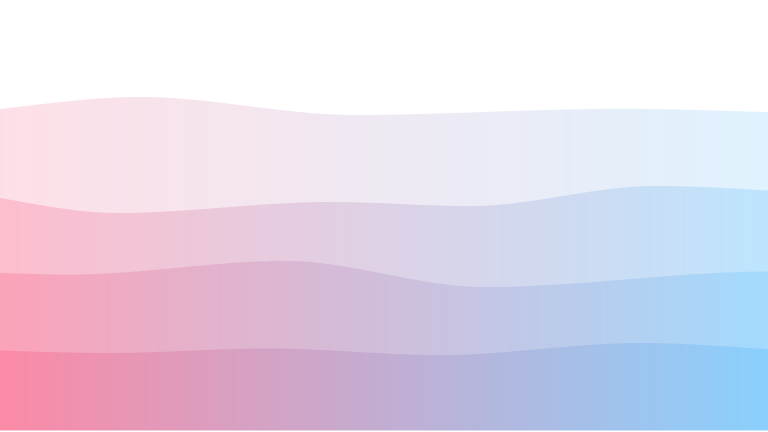
Give the GLSL for this background, as a Shadertoy shader.

```glsl
// Four stacked waves, tinted from pink on the left to blue on the right, under
// a white sky. Each crest eases between its peaks and troughs, and each lower
// wave shows the shared gradient more strongly.

const vec3 PAPER = vec3(1.0);
const vec3 PINK = vec3(0.984, 0.541, 0.651);
const vec3 BLUE = vec3(0.541, 0.816, 0.992);

// Strength of the gradient in each wave, from the back to the front
const vec4 TINT = vec4(0.27, 0.56, 0.79, 1.0);
const float BASE_MARGIN = 0.0035;

// Peaks and troughs of each crest, as fractions of the canvas
const int TURNS = 6;
const vec2 CREST_BACK[TURNS] = vec2[TURNS](
    vec2(-0.104, 0.736), vec2(0.182, 0.7755), vec2(0.462, 0.734),
    vec2(0.807, 0.748), vec2(1.172, 0.734), vec2(1.5, 0.734));
const vec2 CREST_UPPER[TURNS] = vec2[TURNS](
    vec2(-0.117, 0.565), vec2(0.154, 0.507), vec2(0.43, 0.5325),
    vec2(0.612, 0.523), vec2(0.853, 0.5695), vec2(1.172, 0.546));
const vec2 CREST_LOWER[TURNS] = vec2[TURNS](
    vec2(-0.104, 0.373), vec2(0.091, 0.3645), vec2(0.371, 0.396),
    vec2(0.6315, 0.3355), vec2(1.003, 0.3715), vec2(1.3, 0.36));
const vec2 CREST_FRONT[TURNS] = vec2[TURNS](
    vec2(-0.104, 0.192), vec2(0.143, 0.183), vec2(0.3515, 0.1935),
    vec2(0.573, 0.178), vec2(0.833, 0.206), vec2(1.12, 0.183));

// Height of a crest at x, level at every turning point
float crestHeight(vec2 turns[TURNS], float x) {
    float height = turns[0].y;
    for (int i = 1; i < TURNS; i++) {
        float ease = smoothstep(turns[i - 1].x, turns[i].x, x);
        height += (turns[i].y - turns[i - 1].y) * ease;
    }
    return height;
}

void mainImage(out vec4 fragColor, in vec2 fragCoord) {
    vec2 uv = fragCoord / iResolution.xy;
    float pixel = 1.0 / iResolution.y;

    // Soft coverage of the area below each crest
    vec4 crests = vec4(crestHeight(CREST_BACK, uv.x),
                       crestHeight(CREST_UPPER, uv.x),
                       crestHeight(CREST_LOWER, uv.x),
                       crestHeight(CREST_FRONT, uv.x));
    vec4 cover = clamp((crests - uv.y) / pixel + 0.5, 0.0, 1.0);

    // The foremost wave sets the strength of the gradient
    float strength = 0.0;
    for (int i = 0; i < 4; i++) {
        strength = mix(strength, TINT[i], cover[i]);
    }

    // Thin strip of paper along the lower edge
    strength *= clamp((uv.y - BASE_MARGIN) / pixel + 0.5, 0.0, 1.0);

    vec3 gradient = mix(PINK, BLUE, uv.x);
    fragColor = vec4(mix(PAPER, gradient, strength), 1.0);
}
```
